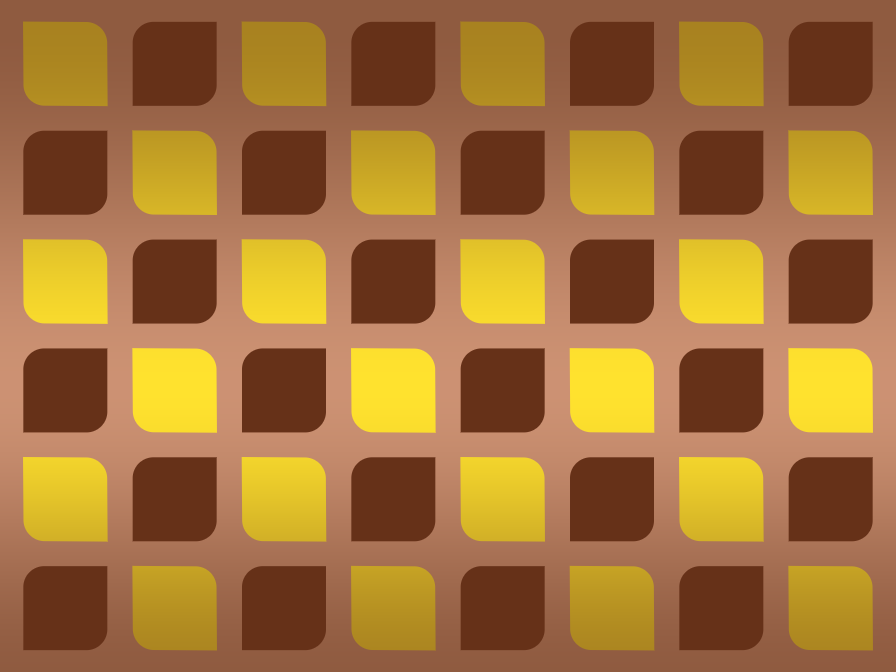
A Shadertoy shader for this pattern:

```glsl
// Lengths are fractions of the canvas height
const vec2 GRID_COUNT = vec2(8.0, 6.0);
const vec2 GRID_PITCH = vec2(0.1627, 0.1620);
const float TILE_HALF = 0.0625;
const float CORNER_RADIUS = 0.031;
const float YELLOW_TAPER = 0.007;

// Heights of the light band: dark below, brightest, dark above
const float GLOW_BOTTOM = -0.02;
const float GLOW_PEAK = 0.425;
const float GLOW_TOP = 0.97;

const vec3 GROUND_DIM = vec3(0.56, 0.355, 0.25);
const vec3 GROUND_LIT = vec3(0.80, 0.57, 0.45);
const vec3 YELLOW_DIM = vec3(0.66, 0.51, 0.125);
const vec3 YELLOW_LIT = vec3(1.0, 0.886, 0.18);
const vec3 BROWN = vec3(0.40, 0.192, 0.096);

// Square with its upper right and lower left corners rounded
float leafDistance(vec2 p) {
    float radius = p.x * p.y > 0.0 ? CORNER_RADIUS : 0.0;
    vec2 q = abs(p) - TILE_HALF + radius;
    return length(max(q, 0.0)) + min(max(q.x, q.y), 0.0) - radius;
}

// Horizontal band of light with a soft fall to either side
float glow(float height) {
    return smoothstep(GLOW_BOTTOM, GLOW_PEAK, height)
         * (1.0 - smoothstep(GLOW_PEAK, GLOW_TOP, height));
}

void mainImage(out vec4 fragColor, in vec2 fragCoord) {
    float pixel = 1.0 / iResolution.y;
    vec2 centered = (fragCoord - 0.5 * iResolution.xy) * pixel;
    float light = glow(fragCoord.y * pixel);

    // Centred grid; clamping keeps the margins empty
    vec2 cell = floor(centered / GRID_PITCH + 0.5 * GRID_COUNT);
    cell = clamp(cell, vec2(0.0), GRID_COUNT - 1.0);
    vec2 local = centered - (cell + 0.5 - 0.5 * GRID_COUNT) * GRID_PITCH;

    // Checkerboard: yellow tiles taper slightly, brown tiles are mirrored
    bool isYellow = mod(cell.x + cell.y, 2.0) > 0.5;
    vec2 shaped = isYellow ? local + YELLOW_TAPER * local.yx
                           : vec2(-local.x, local.y);
    vec3 tile = isYellow ? mix(YELLOW_DIM, YELLOW_LIT, light) : BROWN;

    // Lay the tile over the ground with a one-pixel soft edge
    float cover = clamp(0.5 - leafDistance(shaped) / pixel, 0.0, 1.0);
    vec3 ground = mix(GROUND_DIM, GROUND_LIT, light);
    fragColor = vec4(mix(ground, tile, cover), 1.0);
}
```
